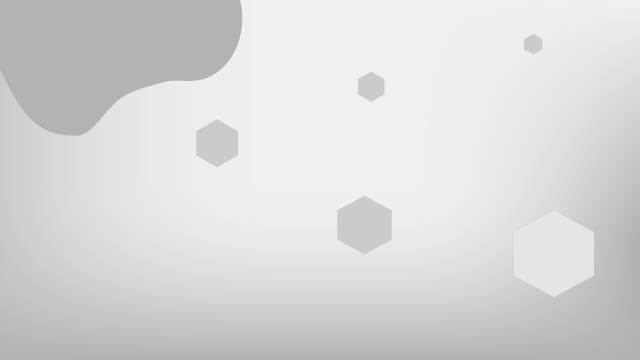
This background is drawn by a WebGL 1 fragment shader. Its source:

```glsl
precision highp float;
// Soft grey backdrop with a wavy dark blob in the top left corner and five
// flat hexagons. Three smooth falloffs shade the backdrop; the blob joins a
// cubic edge curve to an ellipse. Lengths are in canvas heights.

uniform vec2 u_resolution;

// Coverage of a shape from its signed distance, one pixel wide
float cover(float dist) {
  return clamp(0.5 - dist * u_resolution.y, 0.0, 1.0);
}

// Cubic through points a and b, with the given slopes at its ends
float cubicSpan(float x, vec2 a, vec2 b, float slopeA, float slopeB) {
  float width = b.x - a.x;
  float t = (x - a.x) / width;
  float u = 1.0 - t;
  return mix(a.y, b.y, t * t * (3.0 - 2.0 * t))
       + width * t * u * (slopeA * u - slopeB * t);
}

// Height of the blob's wavy lower edge
float blobEdge(float x) {
  vec2 a = vec2(0.0, 0.806);
  vec2 b = vec2(0.093, 0.662);
  vec2 c = vec2(0.213, 0.623);
  vec2 d = vec2(0.289, 0.681);
  vec2 e = vec2(0.347, 0.734);
  vec2 f = vec2(0.451, 0.771);
  vec2 g = vec2(0.544, 0.776);
  if (x < b.x) return cubicSpan(x, a, b, -2.0, -0.85);
  if (x < c.x) return cubicSpan(x, b, c, -0.85, 0.0);
  if (x < d.x) return cubicSpan(x, c, d, 0.0, 1.25);
  if (x < e.x) return cubicSpan(x, d, e, 1.25, 0.55);
  if (x < f.x) return cubicSpan(x, e, f, 0.55, 0.3);
  return cubicSpan(min(x, g.x), f, g, 0.3, 0.1);
}

float blob(vec2 p) {
  // Wavy left part, with the height scaled by the slope of the edge
  float edge = blobEdge(p.x);
  float slope = (blobEdge(p.x + 0.001) - edge) / 0.001;
  float wave = cover((edge - p.y) / sqrt(1.0 + slope * slope));
  wave *= step(p.x, 0.54);
  // Rounded right end
  float lobe = length((p - vec2(0.532, 0.949)) / vec2(0.141, 0.1735)) - 1.0;
  return max(wave, cover(lobe * 0.15));
}

// Upright hexagon: size holds its half width and half height
float hexagon(vec2 p, vec2 center, vec2 size) {
  vec2 q = abs(p - center);
  float slant = 0.5 * size.y / size.x;
  float roof = (q.y + q.x * slant - size.y) / sqrt(1.0 + slant * slant);
  return cover(max(q.x - size.x, roof));
}

// Backdrop brightness: light at the top centre, dark towards the other sides
float backdrop(vec2 p) {
  float left = max(0.0, 1.0 - p.x / 0.787);
  float bottom = max(0.0, 1.0 - p.y / 0.5);
  float right = max(0.0, (p.x - 1.111) / 0.667);
  float lowering = clamp((1.0 - p.y) / 0.65, 0.0, 1.0);
  float light = (1.0 - 0.6 * left * left) * (1.0 - bottom * bottom);
  light *= max(0.0, 1.0 - right * right * lowering);
  return 0.698 + 0.243 * light;
}

void main() {
  vec2 p = gl_FragCoord.xy / u_resolution.y;
  float grey = mix(backdrop(p), 0.702, blob(p));

  // Four mid grey hexagons and one large pale one
  float midHex = hexagon(p, vec2(0.603, 0.602), vec2(0.058, 0.067));
  midHex = max(midHex, hexagon(p, vec2(1.031, 0.759), vec2(0.037, 0.042)));
  midHex = max(midHex, hexagon(p, vec2(1.481, 0.877), vec2(0.0255, 0.0285)));
  midHex = max(midHex, hexagon(p, vec2(1.0125, 0.375), vec2(0.0755, 0.0815)));
  float paleHex = hexagon(p, vec2(1.539, 0.295), vec2(0.111, 0.1205));

  grey = mix(grey, 0.796, midHex);
  grey = mix(grey, 0.898, paleHex);
  gl_FragColor = vec4(vec3(grey), 1.0);
}
```
